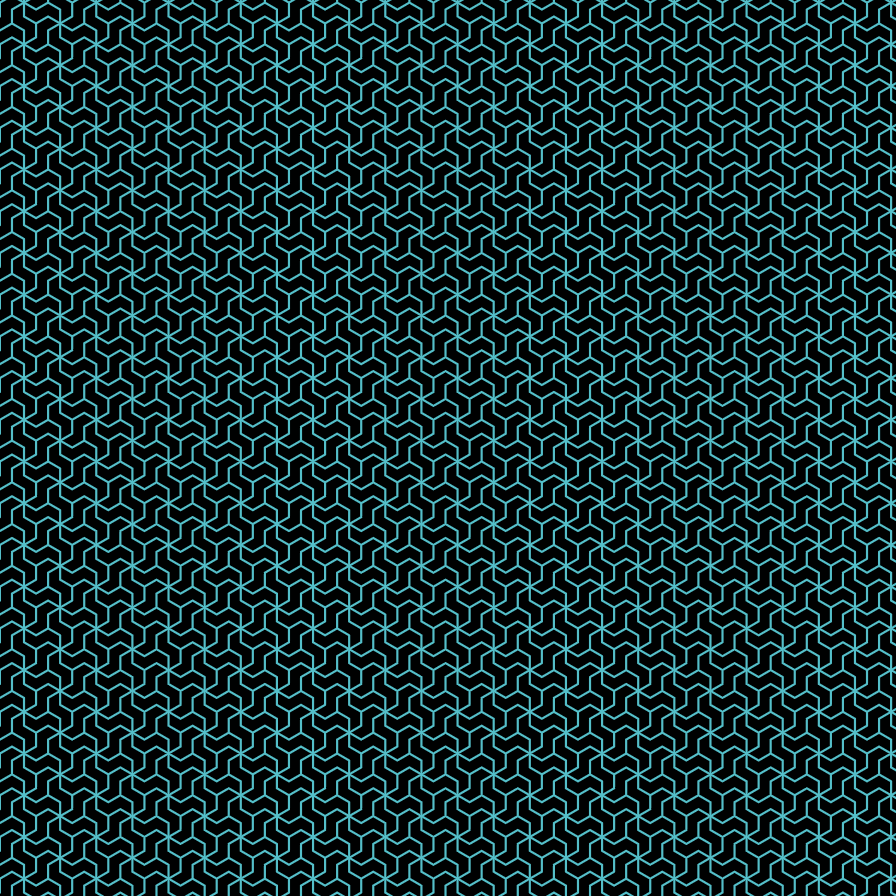
This pattern is drawn by a three.js fragment shader. Its source:

```glsl
// Thin teal lines on black: six-armed stars on a triangular lattice, whose
// arms each bend left and meet in threes. Each point is moved to its nearest
// star, then turned into one sixth of it, where five unit spokes are drawn.

varying vec2 vUv;

const float ROOT3 = 1.7320508;

// Distance to a segment of length 1 from the origin at the given angle
float spoke(vec2 p, float degrees) {
  float angle = radians(degrees);
  vec2 dir = vec2(cos(angle), sin(angle));
  return length(p - dir * clamp(dot(p, dir), 0.0, 1.0));
}

// Offset from the nearest star centre, stars being 3 units apart
vec2 nearestStar(vec2 p) {
  vec2 period = vec2(3.0 * ROOT3, 3.0);
  vec2 a = mod(p + 0.5 * period, period) - 0.5 * period;
  vec2 b = mod(p, period) - 0.5 * period;
  return dot(a, a) < dot(b, b) ? a : b;
}

// Turn the point into the sector centred on the x axis
vec2 foldSixth(vec2 p) {
  float sector = radians(60.0);
  float turn = sector * floor(atan(p.y, p.x) / sector + 0.5);
  float c = cos(turn), s = sin(turn);
  return vec2(c * p.x + s * p.y, c * p.y - s * p.x);
}

void main() {
  float edge = 0.01552; // length of one straight piece of line
  vec2 p = foldSixth(nearestStar((vUv - vec2(0.0268, 0.9971)) / edge));

  // Star arms on both sides of the sector
  float dist = min(spoke(p, 30.0), spoke(p, -30.0));

  // Three-way junction at the corner of the star's cell
  vec2 corner = p - vec2(ROOT3, 0.0);
  for (int i = 0; i < 3; i++) {
    dist = min(dist, spoke(corner, 90.0 + 120.0 * float(i)));
  }

  // Smoothed line
  float blur = fwidth(vUv.x) / edge;
  float line = clamp(0.5 + (0.078 - dist) / blur, 0.0, 1.0);
  vec3 color = mix(vec3(0.0, 0.005, 0.005), vec3(0.33, 0.75, 0.79), line);
  gl_FragColor = vec4(color, 1.0);
}
```
